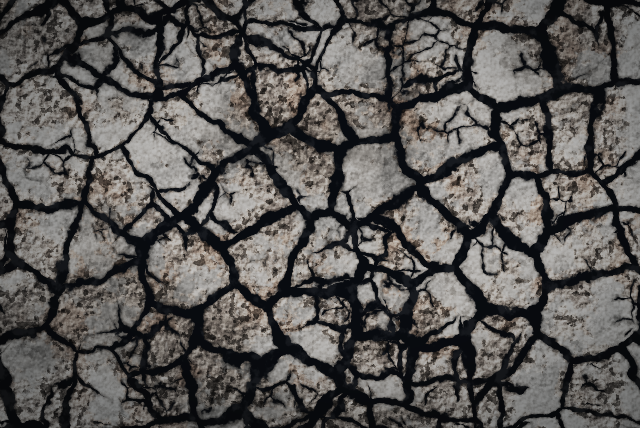
Reproduce this texture procedurally as a Shadertoy shader.

```glsl
// Dry cracked earth: pale flaking mud plates parted by dark, ragged fissures.

const float PLATE_SCALE = 6.2;      // plates per canvas height
const float SPLIT_SCALE = 8.5;      // partial cracks inside the plates
const float HAIR_SCALE  = 19.0;     // short hairline fissures
const float CRACK_HALF  = 0.0092;   // mean half width of the main cracks
const float SPLIT_HALF  = 0.0060;
const float HAIR_HALF   = 0.0024;
const float CLOSED      = -0.012;   // half width where a crack has healed
const float EXPOSURE    = 1.35;
const float CEILING     = 0.78;     // brightness the highlights level off at
const float VIGNETTE    = 0.64;     // brightness left in the far corners

const vec3 VOID_COLOR = vec3(0.032, 0.043, 0.062);
const vec3 PALE_CRUST = vec3(0.69, 0.665, 0.635);
const vec3 GREY_CRUST = vec3(0.55, 0.54, 0.525);
const vec3 SAND       = vec3(0.67, 0.61, 0.555);
const vec3 UMBER      = vec3(0.40, 0.355, 0.325);
const vec3 RUST       = vec3(0.57, 0.42, 0.33);

float hash(vec2 p) {
    vec3 q = fract(p.xyx * 0.1031);
    q += dot(q, q.yzx + 33.33);
    return fract((q.x + q.y) * q.z);
}

// Cell point, kept off the cell walls for even plates
vec2 jitter(vec2 p) {
    return 0.07 + 0.86 * vec2(hash(p), hash(p + vec2(57.3, 113.7)));
}

float noise(vec2 p) {
    vec2 i = floor(p), f = fract(p);
    f = f * f * (3.0 - 2.0 * f);
    return mix(mix(hash(i), hash(i + vec2(1, 0)), f.x),
               mix(hash(i + vec2(0, 1)), hash(i + vec2(1, 1)), f.x), f.y);
}

float fbm(vec2 p) {
    float sum = 0.0, amp = 0.533;
    for (int i = 0; i < 4; i++) {
        sum += amp * noise(p);
        p = mat2(1.6, 1.2, -1.2, 1.6) * p + 7.1;
        amp *= 0.5;
    }
    return sum;
}

vec2 warp(vec2 p, float freq) {
    return vec2(fbm(p * freq + 11.0), fbm(p * freq + 47.0)) - 0.5;
}

// Distance to the nearest border between Voronoi cells
float cellBorder(vec2 p) {
    vec2 cell = floor(p), f = fract(p), nearCell, nearest;
    float best = 8.0, border = 8.0;
    for (int y = -1; y <= 1; y++)
    for (int x = -1; x <= 1; x++) {
        vec2 g = vec2(x, y);
        vec2 r = g + jitter(cell + g) - f;
        float d = dot(r, r);
        if (d < best) { best = d; nearest = r; nearCell = g; }
    }
    for (int y = -2; y <= 2; y++)
    for (int x = -2; x <= 2; x++) {
        vec2 g = nearCell + vec2(x, y);
        vec2 r = g + jitter(cell + g) - f;
        vec2 away = r - nearest;
        if (dot(away, away) > 0.0001)
            border = min(border, dot(0.5 * (nearest + r), normalize(away)));
    }
    return border;
}

// Signed distance from the crack edge, positive on the plates
float crackGap(vec2 p, float grit) {
    vec2 w = p + 0.07 * warp(p, 6.0) + 0.032 * warp(p, 26.0);
    float width = CRACK_HALF * mix(0.35, 1.65, noise(p * 4.5 + 5.0));
    float gap = cellBorder(w * PLATE_SCALE + 20.0) / PLATE_SCALE - width;

    float open = smoothstep(0.40, 0.75, noise(p * 6.0 + 31.0));
    float split = cellBorder(w * SPLIT_SCALE + 63.0) / SPLIT_SCALE;
    gap = min(gap, split - mix(CLOSED, SPLIT_HALF, open));

    open = smoothstep(0.45, 0.75, noise(p * 13.0 + 71.0));
    float hair = cellBorder(w * HAIR_SCALE + 91.0) / HAIR_SCALE;
    gap = min(gap, hair - mix(CLOSED, HAIR_HALF, open));
    return gap + 0.007 * (grit - 0.5);
}

vec3 plateColor(vec2 p, float gap, float grit) {
    float rim = 1.0 - smoothstep(0.0, 0.045, gap);

    // Smooth crust, peeled away to grainy soil mostly near the rims
    float peel = smoothstep(0.47, 0.59, fbm(p * 12.0 + 3.0)
               + 0.45 * (grit - 0.5) + 0.12 * (rim - 0.4));
    vec3 crust = mix(GREY_CRUST, PALE_CRUST, smoothstep(0.34, 0.62, fbm(p * 12.0 + 20.0)));
    vec3 soil = mix(UMBER, SAND, smoothstep(0.34, 0.60, grit));
    soil = mix(soil, RUST, 0.5 * smoothstep(0.52, 0.72, fbm(p * 16.0 + 80.0)));
    vec3 col = mix(crust, soil, 0.85 * peel);

    // Relief, pits, stains and fine grain
    float relief = fbm(p * 75.0) - fbm((p + vec2(0.003, -0.0035)) * 75.0);
    col *= 1.0 + 1.7 * relief * (0.45 + 0.8 * peel);
    col *= 1.0 - 0.62 * smoothstep(0.57, 0.68, fbm(p * 70.0 + 9.0)) * (0.3 + 0.7 * peel);
    col *= 1.0 - 0.32 * smoothstep(0.50, 0.70, fbm(p * 4.5 + 55.0));
    col *= 0.82 + 0.36 * noise(p * 190.0);
    return col * mix(0.58, 1.0, smoothstep(0.0, 0.009, gap));
}

void mainImage(out vec4 fragColor, in vec2 fragCoord) {
    vec2 p = fragCoord / iResolution.y;
    vec2 uv = fragCoord / iResolution.xy;
    float soft = 0.8 / iResolution.y;

    float grit = fbm(p * 90.0 + 13.0);
    float gap = crackGap(p, grit);
    vec3 rubble = VOID_COLOR + 0.06 * smoothstep(0.54, 0.75, fbm(p * 40.0 + 40.0));
    vec3 plate = EXPOSURE * max(plateColor(p, gap, grit), 0.0);
    plate /= sqrt(sqrt(1.0 + pow(plate / CEILING, vec3(4.0))));
    vec3 col = mix(rubble, plate, smoothstep(-soft, soft, gap));

    // Cool, darker light towards the borders
    float edge = smoothstep(0.26, 0.70, length(uv - vec2(0.53, 0.52)));
    float luma = dot(col, vec3(0.30, 0.59, 0.11));
    col = mix(col, luma * vec3(0.97, 1.0, 1.01), 0.45 * edge);
    col *= mix(1.0, VIGNETTE, edge);
    fragColor = vec4(clamp(col, 0.0, 1.0), 1.0);
}
```
